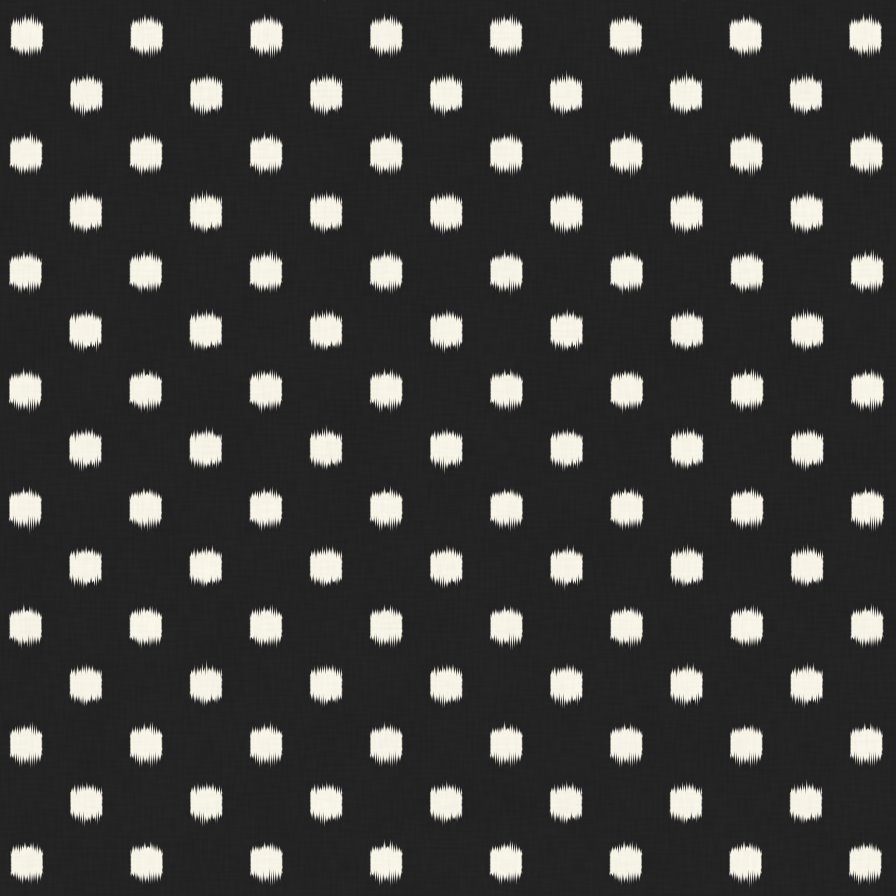
Give the GLSL for this pattern, as a three.js fragment shader.

```glsl
// Staggered ikat dots: cream spots on near-black cloth, frayed above and below.
// A half-drop lattice finds the nearest dot; its outline is a row of tapered
// threads with hashed lengths, over a faint gradient-noise weave.
varying vec2 vUv;

const vec3 GROUND = vec3(0.137, 0.137, 0.138);
const vec3 CREAM = vec3(0.965, 0.952, 0.905);
const vec2 SPACING = vec2(0.1336, 0.0659);  // column and row pitch
const vec2 ANCHOR = vec2(0.431, 0.0378);    // centre of one dot in the lowest row
const float RADIUS = 0.0180;                // half width of a dot
const float THREADS = 13.0;                 // frayed threads across a dot
const float SOFTNESS = 0.0011;              // half width of the edge blur

float hash(vec2 p) {
  return fract(sin(dot(p, vec2(127.1, 311.7))) * 43758.55);
}

vec2 gradientAt(vec2 cell) {
  float angle = 6.2832 * hash(cell);
  return vec2(cos(angle), sin(angle));
}

float gradientNoise(vec2 p) {
  vec2 i = floor(p);
  vec2 f = p - i;
  vec2 u = f * f * (3.0 - 2.0 * f);
  vec2 e = vec2(1.0, 0.0);
  float low = mix(dot(gradientAt(i), f), dot(gradientAt(i + e), f - e), u.x);
  float high = mix(dot(gradientAt(i + e.yx), f - e.yx),
                   dot(gradientAt(i + e.xx), f - e.xx), u.x);
  return mix(low, high, u.y);
}

// Slight widening of the cloth halfway up
vec2 stretchCloth(vec2 uv, float amount) {
  float bow = 1.0 + amount * 4.0 * uv.y * (1.0 - uv.y);
  return vec2(ANCHOR.x + (uv.x - ANCHOR.x) / bow, uv.y);
}

// Distance to a frayed dot of half width 1; kind picks the fray, dotId varies it
float frayedDot(vec2 p, float kind, vec2 dotId) {
  float side = p.y < 0.0 ? 1.0 : 0.0;
  float seed = 17.0 * kind + 7.0 * side + 3.0;

  // Thread index across the dot, with uneven thread widths
  float t = (p.x + 0.04 * sin(7.0 * p.x + seed)) * 0.5 * THREADS;
  float thread = floor(t);
  float gap = floor(t + 0.5);
  float dome = sqrt(max(1.0 - p.x * p.x, 0.0));

  float jitter = 0.09 * (hash(dotId + vec2(thread, seed)) - 0.5);
  float tip = (0.72 + 0.53 * dome) * (mix(0.82, 1.02, hash(vec2(thread, seed))) + jitter);
  float base = (0.50 + 0.34 * dome) * mix(0.84, 1.12, hash(vec2(gap, seed + 40.0)));
  float taper = abs(2.0 * fract(t) - 1.0);
  float slope = (tip - base) * THREADS;
  float fringe = (abs(p.y) - mix(tip, base, taper)) / sqrt(1.0 + slope * slope);

  // Nearly straight, slightly stepped flanks
  float flank = abs(p.x) - 0.98 - 0.05 * gradientNoise(vec2(sign(p.x) * 5.0 + seed, p.y * 5.0));
  return max(fringe, flank);
}

// Coverage of the dot nearest to p on the half-drop lattice
float dotLattice(vec2 p) {
  vec2 grid = (p - ANCHOR) / SPACING;
  float row = floor(grid.y + 0.5);
  float kind = mod(row, 2.0);
  grid.x -= 0.5 * kind;
  vec2 cell = vec2(floor(grid.x + 0.5), row);
  vec2 local = (grid - cell) * SPACING / RADIUS;
  float d = frayedDot(local, kind, cell) * RADIUS;
  return 1.0 - smoothstep(-SOFTNESS, SOFTNESS, d);
}

// Fine crossing threads with a broad, faint mottle
float weave(vec2 p) {
  float warp = gradientNoise(p * vec2(310.0, 45.0));
  float weft = gradientNoise(p * vec2(45.0, 310.0) + 91.0);
  return warp + weft + 0.5 * gradientNoise(p * 14.0 + 33.0);
}

void main() {
  vec2 cloth = stretchCloth(vUv, 0.005);
  float coverage = dotLattice(cloth);
  float grain = weave(cloth);
  vec3 color = mix(GROUND + 0.010 * grain, CREAM + 0.016 * grain, coverage);
  gl_FragColor = vec4(color, 1.0);
}
```
